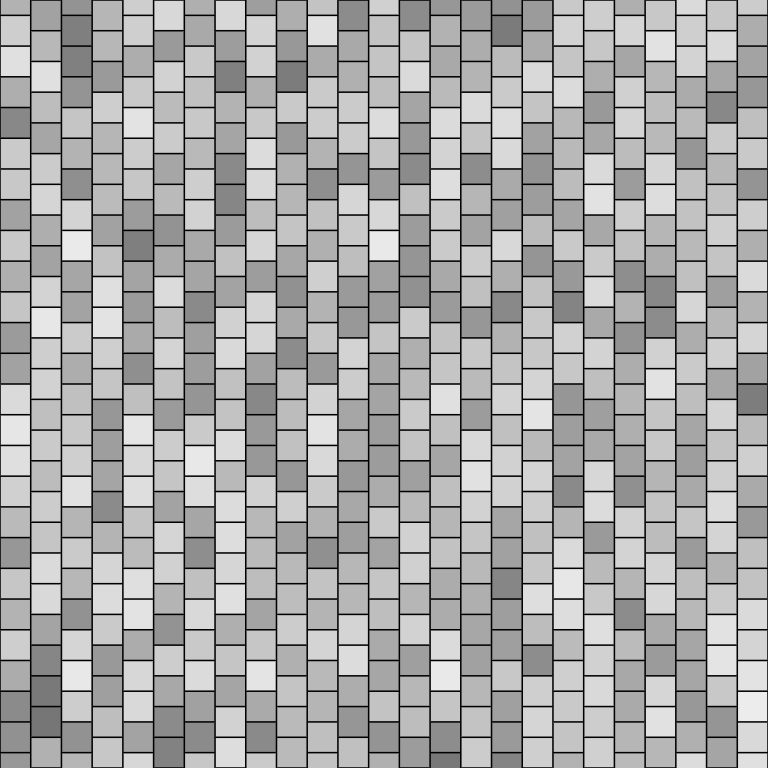
A WebGL 2 fragment shader for this pattern:

```glsl
#version 300 es
precision highp float;
// Grey square tiles in columns, every other column shifted by half a tile, with thin black joints.

uniform vec2 u_resolution;
out vec4 fragColor;

const float TILES = 25.0;        // columns across and tiles down
const float JOINT_WIDTH = 0.05;  // in tile units
const float DARK_GREY = 0.45;
const float LIGHT_GREY = 0.93;
const vec3 JOINT_COLOR = vec3(0.0);

// Sine-free hash of a cell, 0 to 1
float hash(vec2 cell) {
    vec3 p = fract(cell.xyx * vec3(0.1031, 0.1030, 0.0973));
    p += dot(p, p.yzx + 33.33);
    return fract((p.x + p.y) * p.z);
}

// Shift even columns by half a tile
vec2 staggerColumns(vec2 p) {
    float even = 1.0 - mod(floor(p.x), 2.0);
    return vec2(p.x, p.y + 0.5 * even);
}

// Tile shade, slightly tied to the tile above and weighted to light greys
float tileGrey(vec2 cell) {
    float tone = mix(hash(cell + 7.0), hash(cell + vec2(7.0, 8.0)), 0.25);
    return mix(DARK_GREY, LIGHT_GREY, pow(tone, 0.75));
}

// Smooth coverage of the joints around a tile
float jointMask(vec2 local, float width, float pixel) {
    vec2 edge = min(local, 1.0 - local);
    float dist = min(edge.x, edge.y);
    return clamp((0.5 * width - dist) / pixel + 0.5, 0.0, 1.0);
}

void main() {
    float pixel = TILES / u_resolution.y;
    vec2 p = staggerColumns(gl_FragCoord.xy * pixel);

    vec3 color = vec3(tileGrey(floor(p)));
    color = mix(color, JOINT_COLOR, jointMask(fract(p), JOINT_WIDTH, pixel));
    fragColor = vec4(color, 1.0);
}
```
